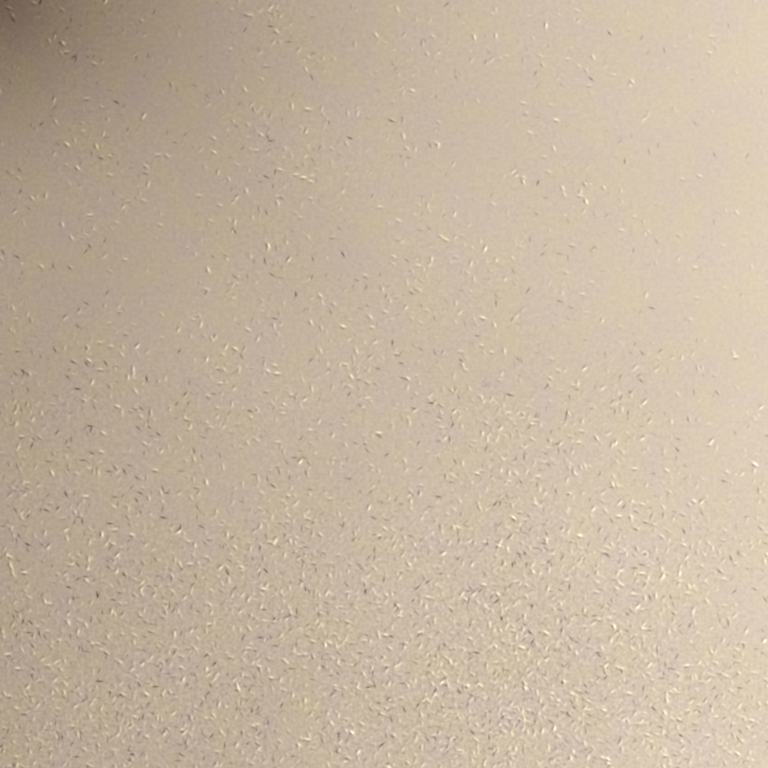
Write a Shadertoy shader that draws this texture.

```glsl
vec3 hash3(vec2 p) {
    vec3 q = fract(p.xyx * vec3(0.1031, 0.1030, 0.0973));
    q += dot(q, q.yxz + 33.33);
    return fract((q.xxy + q.yzz) * q.zyx);
}

vec2 gradientAt(vec2 cell) {
    float angle = 6.2832 * hash3(cell).x;
    return vec2(cos(angle), sin(angle));
}

float gradientNoise(vec2 p) {
    vec2 i = floor(p), f = fract(p);
    vec2 u = f * f * f * (f * (f * 6.0 - 15.0) + 10.0);
    float a = dot(gradientAt(i), f);
    float b = dot(gradientAt(i + vec2(1, 0)), f - vec2(1, 0));
    float c = dot(gradientAt(i + vec2(0, 1)), f - vec2(0, 1));
    float d = dot(gradientAt(i + vec2(1, 1)), f - vec2(1, 1));
    return mix(mix(a, b, u.x), mix(c, d, u.x), u.y);
}

// Soft slanted flakes: x is the glint, y the shadow beside it
vec2 flakes(vec2 uv, float cells, float density, float seed) {
    vec2 sum = vec2(0.0);
    vec2 home = floor(uv * cells);
    for (int j = -1; j <= 1; j++)
    for (int i = -1; i <= 1; i++) {
        vec2 cell = home + vec2(i, j);
        vec3 place = hash3(cell + seed);
        vec3 look = hash3(cell + seed + 217.0);
        float present = smoothstep(0.0, 0.1, density - place.z);
        float angle = 1.9 + (look.x - 0.5) * 2.6;
        vec2 along = vec2(cos(angle), sin(angle));
        vec2 offset = uv - (cell + place.xy) / cells;
        vec2 q = vec2(dot(offset, along), dot(offset, vec2(-along.y, along.x)));
        vec2 size = vec2(0.0022 + 0.0018 * look.y, 0.0014 + 0.0005 * look.z);
        vec2 lit = q / size;
        vec2 shade = (q - vec2(0.0008, 0.0031)) / size;
        float strength = present * (0.3 + 0.9 * look.y * look.y);
        float brightness = smoothstep(0.2, 0.6, look.z);
        sum += strength * vec2(brightness * exp(-dot(lit, lit)),
                               (1.1 - 0.55 * brightness) * exp(-dot(shade, shade)));
    }
    return sum;
}

void mainImage(out vec4 fragColor, in vec2 fragCoord) {
    vec2 uv = fragCoord / iResolution.xy;

    // Light falls off to the left and into the upper left corner
    float corner = length((uv - vec2(0.0, 1.0)) * vec2(0.8, 1.15));
    float tone = 0.13 + 0.95 * uv.x - 0.08 * uv.x * uv.x;
    tone -= 1.15 * exp(-5.5 * corner);
    tone -= 0.10 * smoothstep(0.8, 1.0, uv.y) * smoothstep(0.8, 0.1, uv.x);
    tone += 0.08 * gradientNoise(uv * 5.0);
    vec3 color = mix(vec3(0.67, 0.605, 0.53), vec3(0.88, 0.815, 0.73), tone);

    // Faint yellow and mauve clouding
    float tint = gradientNoise(uv * 19.0) + 0.7 * gradientNoise(uv * 43.0 + 7.0);
    color += tint * vec3(0.004, 0.012, -0.022);

    // Grain gathers toward the bottom and thins on the right
    float patches = gradientNoise(uv * 7.0 + 31.0) + 0.6 * gradientNoise(uv * 22.0);
    vec2 fromCluster = (uv - vec2(0.68, 0.14)) / vec2(0.22, 0.2);
    float density = 0.15 + 0.36 * smoothstep(0.75, 0.0, uv.y);
    density += 0.24 * exp(-dot(fromCluster, fromCluster)) + 0.2 * patches;
    density -= 0.12 * smoothstep(0.65, 1.0, uv.x);
    density = clamp(density, 0.07, 0.8);

    // Fine relief between the flakes
    float relief = gradientNoise(uv * 210.0) + 0.6 * gradientNoise(uv * 120.0 + 50.0);
    color += relief * (0.018 + 0.07 * density) * vec3(1.0, 0.98, 0.9);

    vec2 grain = flakes(uv, 85.0, density, 11.0) + 0.7 * flakes(uv, 125.0, density, 71.0);
    color += grain.x * vec3(0.19, 0.18, 0.135);
    color -= grain.y * vec3(0.18, 0.17, 0.14);

    fragColor = vec4(clamp(color, 0.0, 1.0), 1.0);
}
```
